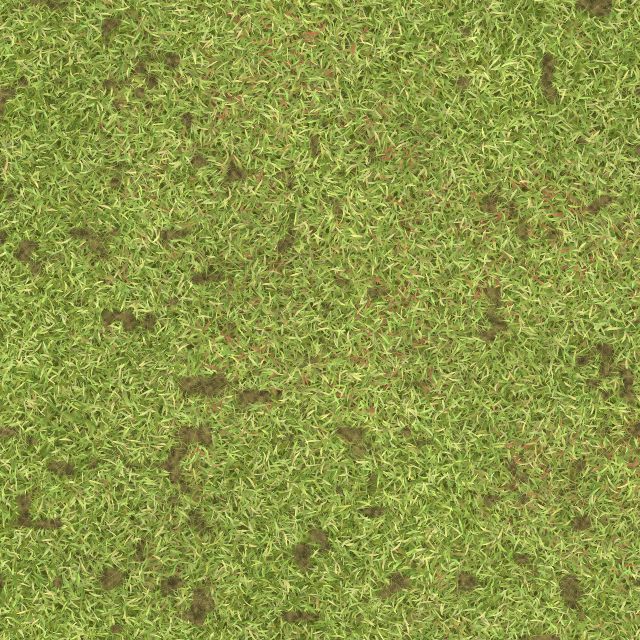
Give the GLSL for this texture, as a three.js fragment shader.

```glsl
// Short worn lawn: tangled green and straw blades over dark thatch and bare soil.
varying vec2 vUv;

#define DENSITY 60.0       // blade cells across the canvas
#define LAYERS 17          // stacked layers of blades
#define HALF_WIDTH 0.088   // blade half width, in cells
#define MIN_REACH 0.42     // shortest blade half length, in cells
#define MAX_REACH 0.86     // longest blade half length, in cells
#define BEND 0.22          // strongest blade curve, in cells
#define SOFTNESS 0.05      // edge blur, in cells
#define LOW_SHADE 0.66     // light on the lowest layer
#define TOP_SHADE 1.12     // light on the highest layer
#define PATCHINESS 0.4     // drift between green and dry areas
#define BARE_START 0.65    // noise level where soil begins to show

const vec3 GAP = vec3(0.25, 0.26, 0.07);
const vec3 DEEP_GREEN = vec3(0.46, 0.52, 0.17);
const vec3 MID_GREEN = vec3(0.58, 0.66, 0.28);
const vec3 LIGHT_GREEN = vec3(0.71, 0.79, 0.38);
const vec3 STRAW = vec3(0.81, 0.81, 0.49);
const vec3 DRY = vec3(0.63, 0.57, 0.32);
const vec3 RUST = vec3(0.66, 0.46, 0.28);
const vec3 SOIL = vec3(0.45, 0.39, 0.23);

float hash(vec2 p) {
  return fract(sin(dot(p, vec2(127.1, 311.7))) * 43758.5453);
}

vec3 hash3(vec2 p) {
  vec3 k = vec3(dot(p, vec2(127.1, 311.7)),
                dot(p, vec2(269.5, 183.3)),
                dot(p, vec2(419.2, 371.9)));
  return fract(sin(k) * 43758.5453);
}

float noise(vec2 p) {
  vec2 i = floor(p);
  vec2 f = fract(p);
  f = f * f * (3.0 - 2.0 * f);
  return mix(mix(hash(i), hash(i + vec2(1.0, 0.0)), f.x),
             mix(hash(i + vec2(0.0, 1.0)), hash(i + 1.0), f.x), f.y);
}

// Blade colour from a 0..1 pick, running from deep green to dry and rusty.
vec3 bladeColor(float pick) {
  vec3 c = mix(DEEP_GREEN, MID_GREEN, smoothstep(0.08, 0.22, pick));
  c = mix(c, LIGHT_GREEN, smoothstep(0.42, 0.58, pick));
  c = mix(c, STRAW, smoothstep(0.68, 0.76, pick));
  c = mix(c, DRY, smoothstep(0.86, 0.89, pick));
  return mix(c, RUST, smoothstep(0.97, 0.99, pick));
}

// Returns coverage in x and position along the blade (-1..1) in y.
vec2 blade(vec2 d, float angle, float reach, float bend, float width) {
  vec2 dir = vec2(cos(angle), sin(angle));
  float along = dot(d, dir) / reach;
  float across = dot(d, vec2(-dir.y, dir.x)) + bend * (along * along - 0.3);
  float taper = width * (1.0 - along * along);
  float side = 1.0 - smoothstep(-SOFTNESS, SOFTNESS, abs(across) - taper);
  return vec2(side * (1.0 - smoothstep(0.8, 1.0, abs(along))), along);
}

void main() {
  // Broad dryness and small bare spots
  float dryness = 0.6 * noise(vUv * 5.0 + 3.7) + 0.4 * noise(vUv * 17.0) - 0.5;
  float spots = 0.6 * noise(vUv * 22.0 + 9.1) + 0.4 * noise(vUv * 55.0);
  float bare = smoothstep(BARE_START, BARE_START + 0.17, spots);

  // Ground below the blades
  float crumbs = noise(vUv * 170.0);
  vec3 color = mix(GAP, DEEP_GREEN, 0.6 * crumbs);
  color = mix(color, SOIL * (0.6 + 0.7 * crumbs), bare);

  // Blades, from the lowest layer up
  for (int layer = 0; layer < LAYERS; layer++) {
    float level = float(layer);
    float shade = mix(LOW_SHADE, TOP_SHADE, level / float(LAYERS - 1));
    vec2 p = vUv * DENSITY + level * vec2(7.37, 3.61);
    vec2 cell = floor(p);
    for (int y = -1; y <= 1; y++) {
      for (int x = -1; x <= 1; x++) {
        vec2 id = cell + vec2(float(x), float(y));
        vec3 place = hash3(id + level * 17.3);
        vec3 look = hash3(id + level * 29.7 + 51.3);
        float reach = mix(MIN_REACH, MAX_REACH, look.x);
        float bend = BEND * (2.0 * look.y - 1.0);
        float width = HALF_WIDTH * mix(0.6, 1.25, fract(look.y * 7.0));
        width *= 1.0 - 0.85 * bare;
        vec2 b = blade(p - id - place.xy, place.z * 6.2832, reach, bend, width);

        vec3 tint = bladeColor(clamp(look.z + PATCHINESS * dryness, 0.0, 1.0));
        tint.r += 0.12 * (fract(look.x * 9.0) - 0.6);
        tint *= shade * (0.97 + 0.13 * b.y);
        color = mix(color, tint, b.x * (1.0 - 0.6 * bare));
      }
    }
  }

  // Fine grain and gentle uneven light
  color *= 0.92 + 0.16 * noise(vUv * 240.0);
  color *= 0.95 + 0.1 * noise(vUv * 9.0 + 21.0);
  gl_FragColor = vec4(clamp(color, 0.0, 1.0), 1.0);
}
```
